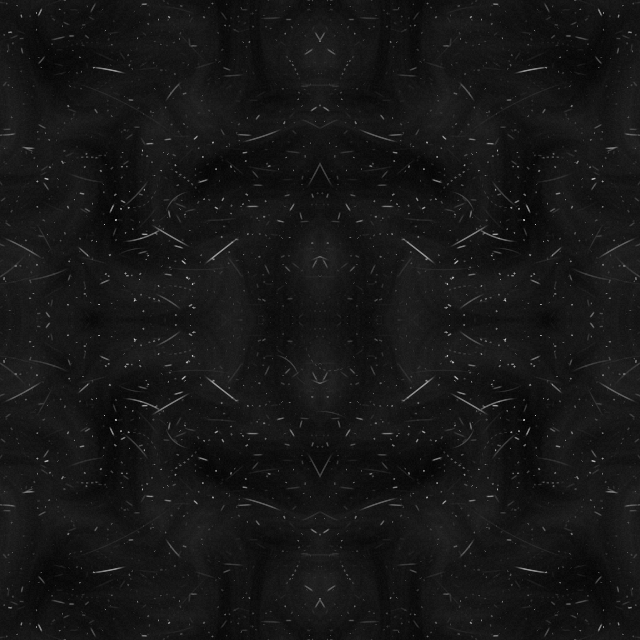
Reproduce this texture procedurally as a WebGL 2 fragment shader.

```glsl
#version 300 es
precision highp float;
// Worn black plate covered in pale scratches, nicks and dust.
// One quadrant is folded into a 2 by 2 mirrored sheet; scratches are bent
// segments jittered in grid cells, over smudges made of layered warped sines.

#define DARK_GREY 0.018
#define HAZE_GREY 0.142
#define GRAIN 0.026
#define GRAIN_CELLS 512.0
#define SCRATCH_WIDTH 0.0009
#define LEAN 1.15
#define BEND 0.45
#define NICK_LIGHT 0.62
#define SCRATCH_LIGHT 0.58
#define HAIR_LIGHT 0.15
#define DUST_LIGHT 0.60

uniform vec2 u_resolution;
out vec4 fragColor;

vec3 hash3(vec2 c) {
    vec3 q = fract(c.xyx * vec3(0.1031, 0.1030, 0.0973));
    q += dot(q, q.yxz + 33.33);
    return fract((q.xxy + q.yzz) * q.zyx);
}

mat2 turn(float angle) {
    float c = cos(angle), s = sin(angle);
    return mat2(c, -s, s, c);
}

// Cloudy wear, about 0 to 1, from rotated and warped sine layers.
float smudge(vec2 p) {
    float sum = 0.0, amp = 0.5;
    for (int i = 0; i < 6; i++) {
        p = turn(0.65) * p * 1.7 + 1.3;
        p += 0.6 * sin(p.yx * 1.3);
        sum += amp * sin(p.x) * sin(p.y);
        amp *= 0.66;
    }
    return clamp(0.5 + 0.42 * sum, 0.0, 1.0);
}

// One scratch per cell; reach is the longest half length in cells (at most 1).
float scratches(vec2 p, float cells, float reach, float width,
                float lean, float bend, float seed) {
    float pixel = 0.75 / min(u_resolution.x, u_resolution.y);
    vec2 grid = p * cells, home = floor(grid);
    float light = 0.0;
    for (int y = -1; y <= 1; y++) {
        for (int x = -1; x <= 1; x++) {
            vec2 cell = home + vec2(x, y);
            vec3 a = hash3(cell + seed), b = hash3(cell + seed + 71.7);
            float tilt = a.z * 2.0 - 1.0;
            vec2 q = turn(tilt * mix(0.4, 1.0, abs(tilt)) * lean) * (grid - cell - a.xy);
            q.y += (b.x - 0.5) * bend * q.x * q.x;

            // Tapered ends, and some strokes broken into dots
            float extent = reach * mix(0.2, 1.0, b.y * b.y);
            float stroke = 1.0 - smoothstep(0.35, 1.0, abs(q.x) / extent);
            float dots = smoothstep(-0.3, 0.6, sin(q.x / cells * 800.0));
            stroke *= mix(1.0, dots, step(0.85, b.x));

            float line = 1.0 - smoothstep(width * 0.3, width + pixel, abs(q.y) / cells);
            light = max(light, line * stroke * b.z * b.z * b.z);
        }
    }
    return light;
}

void main() {
    vec2 uv = gl_FragCoord.xy / u_resolution;
    vec2 p = abs(uv - 0.5);

    // Base wear with fine grain
    float wear = smudge(p * 10.0 + 4.0);
    float grey = mix(DARK_GREY, HAZE_GREY, wear);
    grey += GRAIN * (hash3(floor(p * GRAIN_CELLS)).x - 0.5);

    // Marks gather in clusters, thinner around the middle of the sheet
    float cluster = smoothstep(0.25, 0.65, smudge(p * 4.0 + 9.0));
    float density = mix(0.35, 1.0, cluster) * mix(0.65, 1.1, smoothstep(0.05, 0.28, p.x));

    // Small nicks, clear scratches, long hairlines and dust
    float marks = NICK_LIGHT * scratches(p, 44.0, 0.45, SCRATCH_WIDTH, LEAN * 1.3, BEND, 3.0);
    marks += SCRATCH_LIGHT * scratches(p, 21.0, 0.85, SCRATCH_WIDTH, LEAN, BEND, 37.0);
    marks += HAIR_LIGHT * scratches(p, 9.0, 0.95, SCRATCH_WIDTH * 0.7, LEAN, BEND, 113.0);
    marks += DUST_LIGHT * scratches(p, 62.0, 0.16, SCRATCH_WIDTH * 1.3, 3.0, 0.0, 211.0);
    grey += marks * density;

    // Patches of curled hairlines; the one near the middle is not mirrored
    vec2 middle = uv - vec2(0.495, 0.415);
    vec2 curl = length(middle) < 0.09 ? middle : p - vec2(0.27, 0.17);
    float inside = 1.0 - smoothstep(0.05, 0.09, length(curl));
    grey += 1.6 * HAIR_LIGHT * inside
          * scratches(curl + 0.3, 17.0, 1.0, SCRATCH_WIDTH * 0.7, 3.1, 2.4, 307.0);

    fragColor = vec4(vec3(clamp(grey, 0.0, 1.0)), 1.0);
}
```
